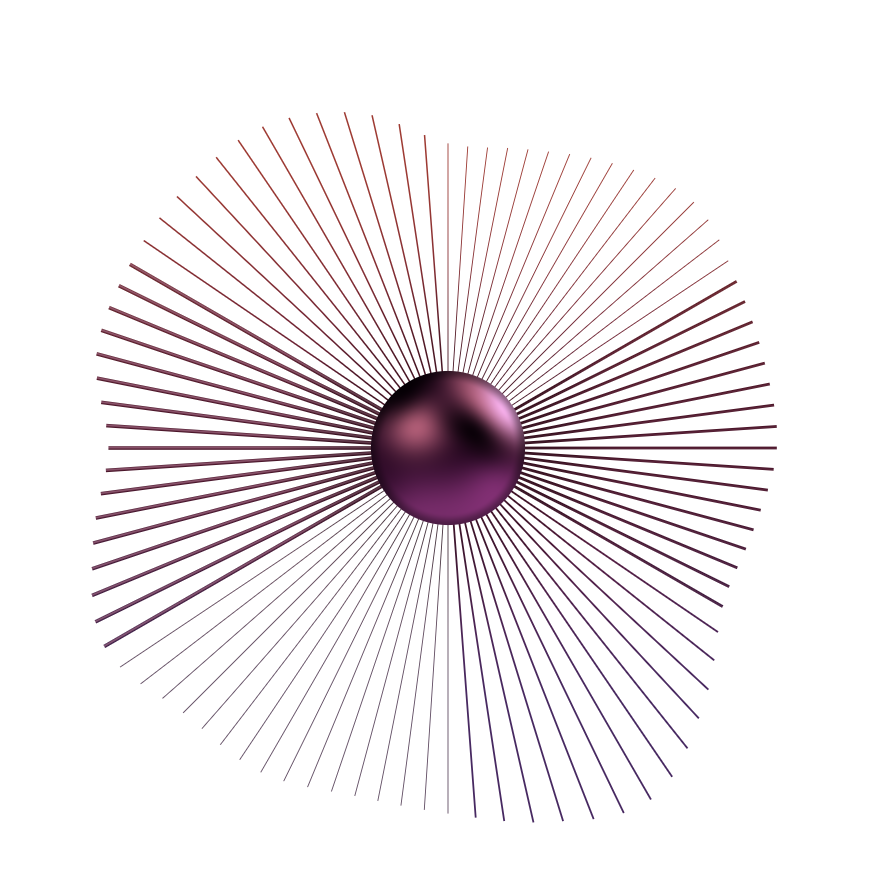
A Shadertoy shader for this background:

```glsl
const float PI = 3.14159265;
const float BALL_RADIUS = 0.086;
const float WIDE_STEP = PI / 42.0;   // 14 rays per sixth of a turn
const float CLOSE_STEP = PI / 48.0;  // 16 rays per sixth of a turn

const float LEFT_WIDTH = 0.0040;
const float RIGHT_WIDTH = 0.0031;
const float UPPER_WIDTH = 0.0017;
const float LOWER_WIDTH = 0.0020;
const float FINE_WIDTH = 0.0010;

const vec3 PAPER = vec3(1.0);
const vec3 RUST = vec3(0.62, 0.23, 0.20);
const vec3 MAROON = vec3(0.36, 0.10, 0.20);
const vec3 INDIGO = vec3(0.28, 0.16, 0.38);
const vec3 SHEEN = vec3(0.68, 0.46, 0.56);
const vec3 BLACK = vec3(0.03, 0.0, 0.025);
const vec3 PLUM = vec3(0.15, 0.025, 0.13);
const vec3 PURPLE = vec3(0.46, 0.17, 0.41);
const vec3 ROSE = vec3(0.70, 0.37, 0.47);
const vec3 LILAC = vec3(0.98, 0.70, 0.94);

// Ray reach at equal angles, counterclockwise from the right
const int KNOTS = 24;
const float REACH[KNOTS] = float[KNOTS](
    0.367, 0.366, 0.372, 0.388, 0.367, 0.345, 0.340, 0.387,
    0.414, 0.413, 0.410, 0.406, 0.379, 0.410, 0.443, 0.418,
    0.418, 0.402, 0.408, 0.432, 0.453, 0.404, 0.354, 0.353);

float knot(int i) {
    return REACH[(i + KNOTS) % KNOTS];
}

// Closed Catmull-Rom curve through the knots
float reachAt(float angle) {
    float s = fract(angle / (2.0 * PI)) * float(KNOTS);
    int i = int(s);
    float t = fract(s);
    float a = knot(i - 1), b = knot(i), c = knot(i + 1), d = knot(i + 2);
    return b + 0.5 * t * (c - a + t * (2.0 * a - 5.0 * b + 4.0 * c - d
        + t * (3.0 * (b - c) + d - a)));
}

// Soft elliptical spot, turned about its centre
float spot(vec2 q, vec2 centre, vec2 size, float turn) {
    vec2 v = q - centre;
    float c = cos(turn), s = sin(turn);
    v = vec2(c * v.x + s * v.y, c * v.y - s * v.x) / size;
    return exp(-dot(v, v));
}

vec3 ballColor(vec2 q) {
    vec3 col = mix(PURPLE, PLUM, smoothstep(-0.85, 0.0, q.y));
    col = mix(col, PLUM, 0.6 * spot(q, vec2(-0.9, -0.35), vec2(0.35, 0.6), 0.0));
    col = mix(col, PURPLE * 1.2, 0.7 * spot(q, vec2(0.6, -0.55), vec2(0.35, 0.45), -0.8));
    col = mix(col, ROSE, spot(q, vec2(-0.42, 0.28), vec2(0.40, 0.36), 0.0));
    col = mix(col, ROSE, spot(q, vec2(0.48, 0.60), vec2(0.65, 0.30), -0.8));
    col = mix(col, BLACK, 0.95 * spot(q, vec2(0.32, 0.20), vec2(0.42, 0.22), -0.7));
    col = mix(col, LILAC, spot(q, vec2(0.74, 0.52), vec2(0.42, 0.20), -0.95));
    col = mix(col, BLACK, spot(q, vec2(-0.55, 0.77), vec2(0.55, 0.26), 0.65));
    return col * (1.0 - 0.35 * smoothstep(0.85, 1.0, length(q)));
}

// Exact coverage of a thin strip by one pixel
float strip(float dist, float width, float pixel) {
    vec2 sides = clamp((vec2(0.5, -0.5) * width - dist) / pixel + 0.5, 0.0, 1.0);
    return sides.x - sides.y;
}

void mainImage(out vec4 fragColor, in vec2 fragCoord) {
    float scale = min(iResolution.x, iResolution.y);
    float pixel = 1.0 / scale;
    vec2 p = (fragCoord - 0.5 * iResolution.xy) / scale;
    float radius = length(p);

    // Nearest ray
    bool wide = p.x * p.y < 0.0 && abs(p.y) > 0.5 * radius;
    float gap = wide ? WIDE_STEP : CLOSE_STEP;
    float angle = round(atan(p.y, p.x) / gap) * gap;
    vec2 dir = vec2(cos(angle), sin(angle));
    float along = dot(p, dir);
    float across = dir.x * p.y - dir.y * p.x;

    // Ray style by sector
    bool side = abs(dir.y) < 0.505;
    bool fine = !side && dir.x * dir.y > -0.001;
    float width = dir.y > 0.0 ? UPPER_WIDTH : LOWER_WIDTH;
    if (side) width = dir.x < 0.0 ? LEFT_WIDTH : RIGHT_WIDTH;
    if (fine) width = FINE_WIDTH;

    // Ray colour: warm above, cool below, lit on the left
    vec3 ray = mix(MAROON, RUST, smoothstep(0.0, 0.35, p.y));
    ray = mix(ray, INDIGO, smoothstep(0.0, 0.3, -p.y));
    if (side) {
        float lit = dir.x < 0.0 ? 0.65 : 0.15;
        float core = 1.0 - smoothstep(0.0, 0.5, abs(across / width + 0.1));
        ray = mix(ray * 0.8, SHEEN, lit * core);
    }
    if (fine && dir.y < 0.0) ray = mix(ray, vec3(0.42, 0.36, 0.39), 0.7);
    ray *= mix(0.7, 1.0, smoothstep(BALL_RADIUS, 0.22, radius));

    float tip = clamp((reachAt(angle) - along) / pixel + 0.5, 0.0, 1.0);
    vec3 col = mix(PAPER, ray, strip(across, width, pixel) * tip);

    // Ball in front
    float ball = clamp((BALL_RADIUS - radius) / pixel + 0.5, 0.0, 1.0);
    col = mix(col, ballColor(p / BALL_RADIUS), ball);
    fragColor = vec4(col, 1.0);
}
```
